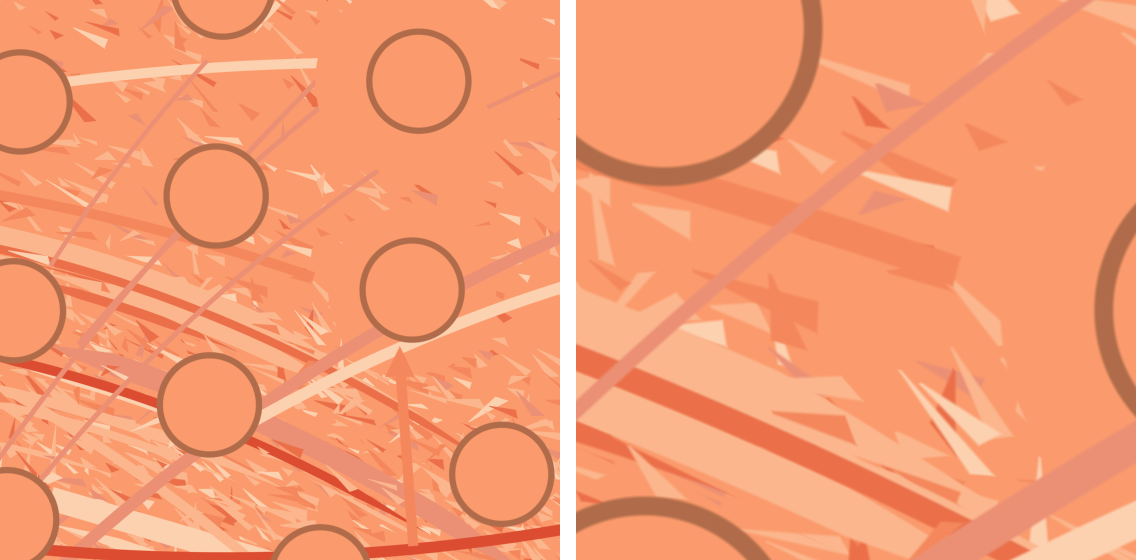
Left, the full canvas; right, a detail of the centre.
This pattern is drawn by a Shadertoy shader. Its source:

```glsl
// Ringed discs over a stream of curved strokes and splintered shards in warm orange tones.
#define DISC_RADIUS 0.0885
#define RING_HALF 0.0056
#define EDGE 0.0014
#define SHARD_CELL 0.075
#define SHARD_LAYERS 7
#define STREAM_COUNT 34

const vec3 BASE  = vec3(0.985, 0.605, 0.422);
const vec3 PEACH = vec3(0.985, 0.715, 0.555);
const vec3 CREAM = vec3(0.99, 0.82, 0.69);
const vec3 AMBER = vec3(0.955, 0.53, 0.36);
const vec3 RUST  = vec3(0.92, 0.44, 0.29);
const vec3 RED   = vec3(0.86, 0.30, 0.19);
const vec3 PINK  = vec3(0.92, 0.565, 0.46);
const vec3 RING  = vec3(0.69, 0.425, 0.29);

vec3 hash3(vec2 p) {
    vec3 q = fract(p.xyx * vec3(0.1031, 0.1030, 0.0973));
    q += dot(q, q.yxz + 33.33);
    return fract((q.xxy + q.yzz) * q.zyx);
}

float fillMask(float d) {
    float e = max(EDGE, 0.7 / iResolution.y);
    return 1.0 - smoothstep(-e, e, d);
}

vec3 pickColour(float r) {
    if (r < 0.48) return PEACH;
    if (r < 0.62) return CREAM;
    if (r < 0.80) return AMBER;
    return r < 0.91 ? RUST : PINK;
}

// Bent bar from a to b; bend is the sideways offset at its middle
void stroke(inout vec3 col, vec2 p, vec2 a, vec2 b, float bend, float halfWidth, vec3 ink) {
    float len = length(b - a);
    vec2 u = (b - a) / len, v = p - a;
    vec2 q = vec2(dot(v, u), u.x * v.y - u.y * v.x);
    float t = clamp(q.x / len, 0.0, 1.0);
    q.y -= 4.0 * bend * t * (1.0 - t);
    float d = max(abs(q.y) - halfWidth, abs(q.x - 0.5 * len) - 0.5 * len);
    col = mix(col, ink, fillMask(d));
}

// Band along the flow, s across and x along, thinning to its ends
void band(inout vec3 col, float s, float x, float centre, float halfWidth, vec2 span, vec3 ink) {
    float taper = clamp(8.0 * min(x - span.x, span.y - x), -1.0, 1.0);
    col = mix(col, ink, fillMask(abs(s - centre) - halfWidth * taper));
}

// One jittered grid of tapered splinters, denser towards the lower left
void shards(inout vec3 col, vec2 p, float layer) {
    vec2 home = floor(p / SHARD_CELL + layer * 0.37);
    for (int k = 0; k < 9; k++) {
        vec2 cell = home + vec2(k % 3 - 1, k / 3 - 1);
        vec2 seed = cell + 20.0 + layer * 47.0;
        vec3 h = hash3(seed), g = hash3(seed + 311.0);
        vec2 centre = (cell + h.xy - layer * 0.37) * SHARD_CELL;
        float dense = 0.30 + 0.65 * smoothstep(0.25, 0.65, centre.y - 0.25 * centre.x);
        dense -= 0.12 * smoothstep(0.4, 0.8, centre.x) * (1.0 - centre.y);
        if (h.z > dense) continue;
        float angle = 0.5 + (g.x - 0.5) * (g.z > 0.7 ? 3.0 : 0.9);
        vec2 u = vec2(cos(angle), sin(angle)), v = p - centre;
        vec2 q = vec2(dot(v, u), u.x * v.y - u.y * v.x);
        float halfLen = mix(0.010, 0.045, g.y * g.y);
        float halfWidth = mix(0.003, 0.009, fract(g.z * 7.0));
        float side = abs(q.y) - halfWidth * (0.6 + 0.5 * q.x / halfLen);
        float ends = abs(q.x + (g.x - 0.5) * 2.0 * q.y) - halfLen;
        col = mix(col, pickColour(fract(g.y * 13.0 + h.x)), fillMask(max(side, ends)));
    }
}

// Skewed lattice of disc centres, spreading to the right in the lower rows
vec2 discCentre(float i, float j) {
    vec2 c = vec2(0.036, 0.182) + i * vec2(0.350, 0.168) + j * vec2(-0.012, 0.373);
    c += i * (i - 1.0) * j * (j + 1.0) * vec2(0.043, -0.011);
    return c + i * j * (j * j - 1.0) * vec2(0.035, -0.011);
}

void mainImage(out vec4 fragColor, in vec2 fragCoord) {
    vec2 p = vec2(fragCoord.x, iResolution.y - fragCoord.y) / iResolution.y;
    vec3 col = BASE;
    for (int k = 0; k < SHARD_LAYERS; k++) shards(col, p, float(k));

    // Flowing bands: random ones first, then the broad ones
    float s = p.y - 0.22 * p.x - 0.25 * p.x * p.x;
    for (int k = 0; k < STREAM_COUNT; k++) {
        vec3 h = hash3(vec2(k, 71)), g = hash3(vec2(k, 193));
        float centre = 0.39 + 0.55 * (float(k) + h.x) / float(STREAM_COUNT);
        float start = h.y * 0.9 - 0.2;
        vec3 ink = g.y < 0.42 ? BASE : pickColour(fract(g.y * 17.0));
        band(col, s, p.x, centre, mix(0.003, 0.011, h.z), vec2(start, start + 0.2 + 0.5 * g.x), ink);
    }
    band(col, s, p.x, 0.421, 0.018, vec2(-0.2, 0.58), PEACH);
    band(col, s, p.x, 0.468, 0.015, vec2(0.08, 0.62), PEACH);
    band(col, s, p.x, 0.445, 0.008, vec2(-0.2, 0.88), RUST);
    band(col, s, p.x, 0.489, 0.009, vec2(0.02, 0.42), RUST);
    band(col, s, p.x, 0.597, 0.021, vec2(0.08, 0.95), PINK);
    band(col, s, p.x, 0.639, 0.009, vec2(-0.1, 0.76), RED);
    shards(col, p, 9.0);

    // Long single strokes
    stroke(col, p, vec2(-0.02, 0.345), vec2(0.56, 0.495), -0.012, 0.009, AMBER);
    stroke(col, p, vec2(0.09, 0.89), vec2(0.50, 1.01), 0.0, 0.021, CREAM);
    stroke(col, p, vec2(0.02, 0.70), vec2(0.46, 1.01), -0.012, 0.009, PEACH);
    stroke(col, p, vec2(0.12, 0.146), vec2(0.67, 0.112), -0.009, 0.009, CREAM);
    stroke(col, p, vec2(0.09, 0.475), vec2(0.37, 0.108), -0.01, 0.004, PINK);
    stroke(col, p, vec2(-0.01, 0.83), vec2(0.57, 0.14), -0.018, 0.0045, PINK);
    stroke(col, p, vec2(0.14, 0.615), vec2(0.58, 0.185), -0.015, 0.0045, PINK);

    // Clear halos round the upper right discs
    for (int j = -1; j < 1; j++)
        col = mix(col, BASE, fillMask(distance(p, discCentre(2.0, float(j))) - (j < 0 ? 0.185 : 0.15)));

    stroke(col, p, vec2(0.07, 0.86), vec2(0.675, 0.305), -0.03, 0.0045, PINK);
    stroke(col, p, vec2(0.87, 0.192), vec2(1.02, 0.122), 0.0, 0.004, PINK);
    stroke(col, p, vec2(0.11, 1.01), vec2(1.02, 0.415), -0.045, 0.011, PINK);
    stroke(col, p, vec2(0.43, 0.765), vec2(1.02, 0.508), -0.018, 0.0105, CREAM);
    stroke(col, p, vec2(0.06, 0.98), vec2(1.02, 0.943), 0.032, 0.010, RED);

    // Upright arrow
    stroke(col, p, vec2(0.715, 0.66), vec2(0.738, 0.975), 0.0, 0.009, AMBER);
    vec2 tip = p - vec2(0.714, 0.618);
    col = mix(col, AMBER, fillMask(max(abs(tip.x) - 0.48 * tip.y, tip.y - 0.055)));

    // Ringed discs
    for (int k = 0; k < 12; k++) {
        float d = distance(p, discCentre(float(k % 3), float(k / 3 - 1))) - DISC_RADIUS;
        col = mix(col, BASE, fillMask(d));
        col = mix(col, RING, fillMask(abs(d) - RING_HALF));
    }
    fragColor = vec4(col, 1.0);
}
```
